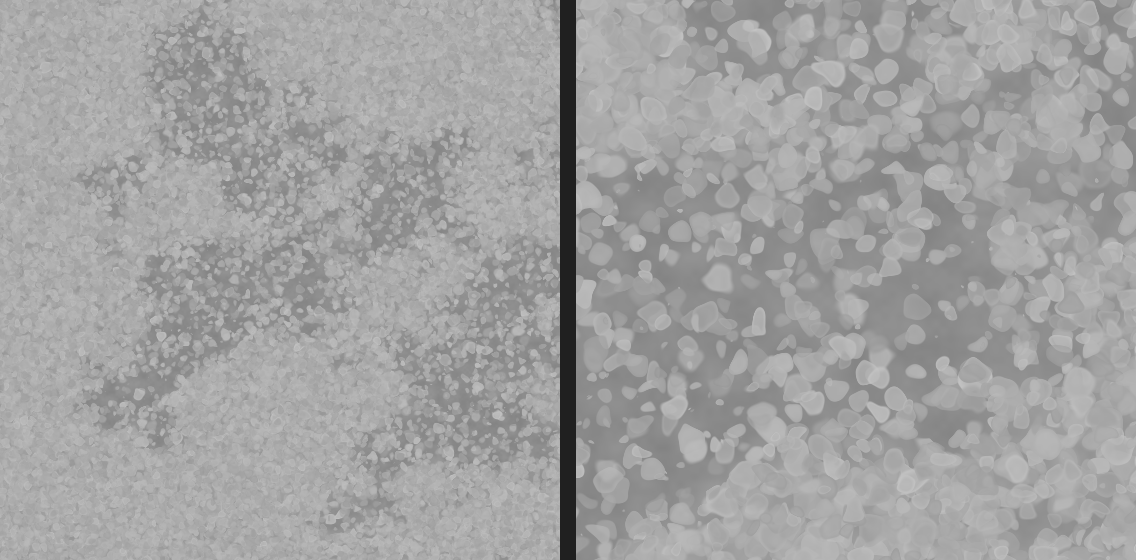
Left: the whole. Right: its middle third, enlarged.
Give the GLSL for this texture, as a WebGL 1 fragment shader.

```glsl
precision highp float;
// Grey gravel: layered translucent pebbles over darker, patchy ground.

uniform vec2 u_resolution;

vec4 hash4(vec2 p) {
  vec4 n = vec4(dot(p, vec2(127.1, 311.7)), dot(p, vec2(269.5, 183.3)),
                dot(p, vec2(419.2, 371.9)), dot(p, vec2(93.7, 241.1)));
  return fract(sin(n) * 43758.5453);
}

float valueNoise(vec2 p) {
  vec2 i = floor(p), f = fract(p);
  f = f * f * (3.0 - 2.0 * f);
  return mix(mix(hash4(i).x, hash4(i + vec2(1.0, 0.0)).x, f.x),
             mix(hash4(i + vec2(0.0, 1.0)).x, hash4(i + 1.0).x, f.x), f.y);
}

// Paints one scattered layer of pebbles over the tone below it.
float pebbleLayer(float tone, vec2 uv, float scale, float seed, float bare) {
  vec2 p = uv * scale + seed * 7.31;
  vec2 cell = floor(p);
  float pixel = scale / min(u_resolution.x, u_resolution.y);
  float density = mix(0.95, 0.3, bare);

  for (int y = -1; y <= 1; y++) {
    for (int x = -1; x <= 1; x++) {
      vec2 id = cell + vec2(float(x), float(y));
      vec4 place = hash4(id + seed * 17.0);
      vec4 look = hash4(id + seed * 29.0 + 53.7);

      // Pebbles shrink away where the ground is bare.
      float radius = mix(0.25, 0.52, place.z)
                   * smoothstep(0.0, 0.15, density - look.x);
      if (radius < 0.03) continue;

      // Rotated, slightly egg-shaped ellipse.
      vec2 d = p - id - place.xy;
      float a = 6.2832 * place.w;
      d = mat2(cos(a), -sin(a), sin(a), cos(a)) * d;
      d.y *= mix(1.05, 1.7, look.y * look.y) * (1.0 + 0.25 * d.x / radius);
      float dist = length(d) / radius;

      float soft = 0.7 * pixel / radius + 0.25 * pow(look.w, 4.0);
      float cover = 1.0 - smoothstep(1.0 - soft, 1.0 + soft, dist);
      float rim = smoothstep(0.6, 0.95, dist);
      float shade = 0.681 + (look.z - 0.5) * mix(0.09, 0.13, bare);
      shade += rim * mix(-0.035, 0.045, fract(look.w * 7.0));
      tone = mix(tone, shade, cover * mix(0.55, 0.95, fract(look.y * 5.0)));
    }
  }
  return tone;
}

void main() {
  vec2 uv = gl_FragCoord.xy / min(u_resolution.x, u_resolution.y);

  // Large and small patches where the ground shows through.
  float patches = 0.5 * valueNoise(uv * vec2(6.0, 5.0) + 3.7)
                + 0.3 * valueNoise(uv * 13.0 + 11.2)
                + 0.2 * valueNoise(uv * 29.0 + 23.9);
  float bare = smoothstep(0.46, 0.7, patches);

  // Ground with soft blotches.
  float tone = mix(0.61, 0.545, bare) + 0.05 * (valueNoise(uv * 70.0) - 0.5);

  // A slight warp makes the pebble outlines uneven.
  vec2 warp = vec2(valueNoise(uv * 110.0), valueNoise(uv * 110.0 + 41.3)) - 0.5;
  vec2 bent = uv + 0.005 * warp;
  for (int i = 0; i < 8; i++) {
    float layer = float(i);
    float scale = 44.0 + 15.0 * mod(layer, 3.0) + layer;
    tone = pebbleLayer(tone, bent, scale, layer + 1.0, bare);
  }

  // Fine grit.
  tone += 0.018 * (valueNoise(uv * 230.0) - 0.5);
  gl_FragColor = vec4(vec3(tone), 1.0);
}
```
